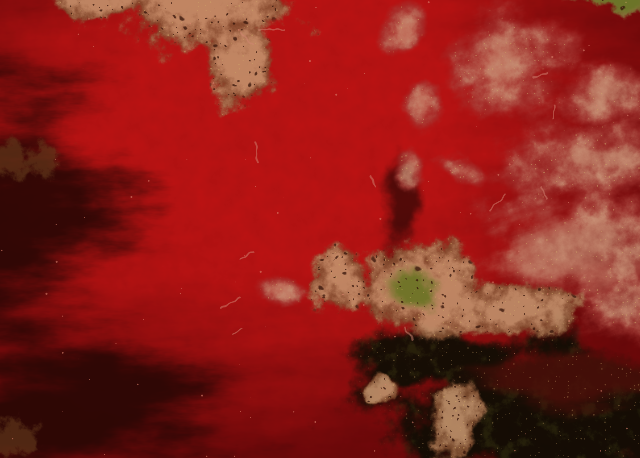
Reproduce this texture procedurally as a Shadertoy shader.

```glsl
// Weathered red paint with pale pink and tan blooms, sooty stains and fine grit.
// Soft ellipses lay out the stains; gradient-noise fbm warps and frays them,
// then hashed specks, pits and hairline scratches are scattered on top.

// Stain layout: centre xy, radii zw, in units of canvas height
const vec4 PINK[10] = vec4[10](
    vec4(1.11, .87, .14, .11), vec4(.93, .78, .04, .07), vec4(1.33, .79, .11, .08),
    vec4(1.28, .65, .20, .09), vec4(1.29, .47, .27, .13), vec4(1.37, .33, .11, .10),
    vec4(.875, .945, .05, .045), vec4(1.0, .63, .05, .03), vec4(.905, .62, .04, .045),
    vec4(.62, .37, .06, .03));
const vec4 TAN[9] = vec4[9](
    vec4(.44, .99, .20, .09), vec4(.52, .87, .08, .10), vec4(.22, 1.0, .11, .04),
    vec4(.93, .37, .13, .12), vec4(1.10, .32, .15, .06), vec4(.73, .38, .07, .075),
    vec4(.985, .08, .06, .09), vec4(.84, .15, .04, .03), vec4(1.34, 1.01, .10, .03));

vec2 hash2(vec2 p) {
    vec3 q = fract(p.xyx * vec3(.1031, .1030, .0973));
    q += dot(q, q.yzx + 33.33);
    return fract((q.xx + q.yz) * q.zy);
}

float corner(vec2 cell, vec2 offset) {
    float a = 6.2832 * hash2(cell).x;
    return dot(vec2(cos(a), sin(a)), offset);
}

float gradientNoise(vec2 p) {
    vec2 i = floor(p), f = p - i, e = vec2(1, 0);
    vec2 u = f * f * f * (f * (f * 6. - 15.) + 10.);
    return mix(mix(corner(i, f), corner(i + e, f - e), u.x),
               mix(corner(i + e.yx, f - e.yx), corner(i + 1., f - 1.), u.x), u.y);
}

float fbm(vec2 p) {
    float sum = 0., amp = .8;
    for (int i = 0; i < 6; i++) {
        sum += amp * gradientNoise(p);
        p = mat2(1.6, 1.2, -1.2, 1.6) * p + 7.3;
        amp *= .55;
    }
    return sum;
}

// Positive inside an ellipse, zero on its rim
float blob(vec2 p, vec4 b) { return 1. - length((p - b.xy) / b.zw); }

// Jittered round grains, one per kept grid cell
float specks(vec2 p, float scale, float keep) {
    vec2 q = p * scale, cell = floor(q), h = hash2(cell + 19.);
    float r = mix(.1, .28, h.y * h.y);
    float d = length(q - cell - .3 - .4 * hash2(cell + 71.));
    return step(h.x, keep) * smoothstep(r, r * .35, d);
}

void mainImage(out vec4 fragColor, in vec2 fragCoord) {
    vec2 p = fragCoord / iResolution.y;
    float fray = fbm(p * 7.), fine = fbm(p * 24. + 40.);
    float streak = fbm(p * vec2(2.5, 9.) + 11.);
    vec2 w = p + .035 * vec2(fbm(p * 5. + 3.), fbm(p * 5. + 27.));

    // Red ground, brightest above the middle
    float shade = length((p - vec2(.62, .75)) * vec2(.9, 1.)) + .14 * streak;
    vec3 col = mix(vec3(.71, .07, .07), vec3(.41, .03, .035), smoothstep(.28, .85, shade));
    col *= 1. + .05 * fine;

    // Smoky horizontal stains on the left and a brown smudge in the middle
    float smoke = max(blob(w, vec4(.03, .5, .25, .33)), blob(w, vec4(.12, .1, .36, .16)));
    smoke = smoothstep(-.25, .75, smoke + .9 * streak + .25 * fray);
    float smudge = smoothstep(-.1, .6, blob(w, vec4(.88, .54, .06, .12)) + .7 * fray);
    col = mix(col, vec3(.15, .025, .015), max(.88 * smoke, .7 * smudge));

    // Black-green soot, with red showing through
    float soot = max(blob(w, vec4(1.22, .10, .42, .17)), blob(w, vec4(.97, .21, .22, .08)));
    soot = smoothstep(-.1, .3, soot + .6 * fray);
    vec3 sootCol = mix(vec3(.06, .05, .015), vec3(.13, .13, .04), smoothstep(0., .5, fine));
    float ember = blob(w, vec4(1.24, .17, .2, .06)) + .8 * streak;
    sootCol = mix(sootCol, vec3(.30, .06, .035), .8 * smoothstep(-.3, .5, ember));
    col = mix(col, sootCol, .94 * soot);

    // Pink clouds, brushed upward to the right
    float pink = -9., tan_ = -9.;
    for (int i = 0; i < 10; i++) pink = max(pink, blob(w, PINK[i]));
    for (int i = 0; i < 9; i++) tan_ = max(tan_, blob(w, TAN[i]));
    vec2 along = mat2(.94, -.34, .34, .94) * p;
    float brush = fbm(along * vec2(3., 10.) + 5.);
    float cloud = pink + .65 * fray + .4 * brush;
    float cream = smoothstep(.1, .9, cloud + .4 * fine);
    cream = max(cream, smoothstep(-.3, .8, blob(w, vec4(1.22, .45, .2, .09)) + .5 * brush));
    vec3 pinkCol = mix(vec3(.64, .22, .20), vec3(.77, .54, .44), cream);
    col = mix(col, pinkCol, smoothstep(-.12, .4, cloud) * (.82 + .3 * fine));

    // Tan crust with crisp edges, pale ridges and green hearts
    float crust = tan_ + .75 * fray + .25 * fine;
    vec3 crustCol = mix(vec3(.50, .30, .18), vec3(.76, .57, .42),
                        smoothstep(-.1, .7, crust + .5 * fine));
    float green = max(blob(w, vec4(.9, .375, .06, .05)), blob(w, vec4(1.36, 1.01, .1, .04)));
    crustCol = mix(crustCol, vec3(.42, .50, .17), smoothstep(-.2, .6, green + .4 * fine));
    float crustMask = smoothstep(-.08, .2, crust);
    col = mix(col, crustCol, .9 * crustMask);

    // Faint dull growth along the left edge
    float growth = max(blob(w, vec4(.04, .66, .1, .05)), blob(w, vec4(.02, .05, .08, .05)));
    col = mix(col, vec3(.40, .24, .11), .6 * smoothstep(0., .5, growth + .9 * fine));

    // Dark pits in the crust, golden grit on soot and blooms, rare dust elsewhere
    float pits = max(specks(w, 42., .3), specks(w + 3., 75., .25));
    col = mix(col, vec3(.20, .07, .03), .75 * pits * crustMask);
    float rough = max(max(soot * .6, crustMask), smoothstep(0., .4, cloud));
    col = mix(col, vec3(.80, .64, .40), .55 * specks(p, 110., .22) * rough);
    col = mix(col, vec3(.85, .50, .42), .6 * specks(p + 5., 85., .012));

    // Short hairline scratches
    for (int i = 0; i < 12; i++) {
        vec2 h = hash2(vec2(i, 5)), k = hash2(vec2(i, 9));
        vec2 q = p - vec2(.45 + .8 * h.x, .25 + .7 * h.y);
        float a = 6.2832 * k.x, len = .008 + .02 * k.y;
        q = mat2(cos(a), -sin(a), sin(a), cos(a)) * q;
        q.y += .006 * gradientNoise(q * 60. + float(i));
        float d = length(vec2(max(abs(q.x) - len, 0.), q.y));
        col = mix(col, vec3(.82, .52, .45), .5 * smoothstep(.0028, .0006, d));
    }

    fragColor = vec4(clamp(col, 0., 1.), 1.);
}
```
